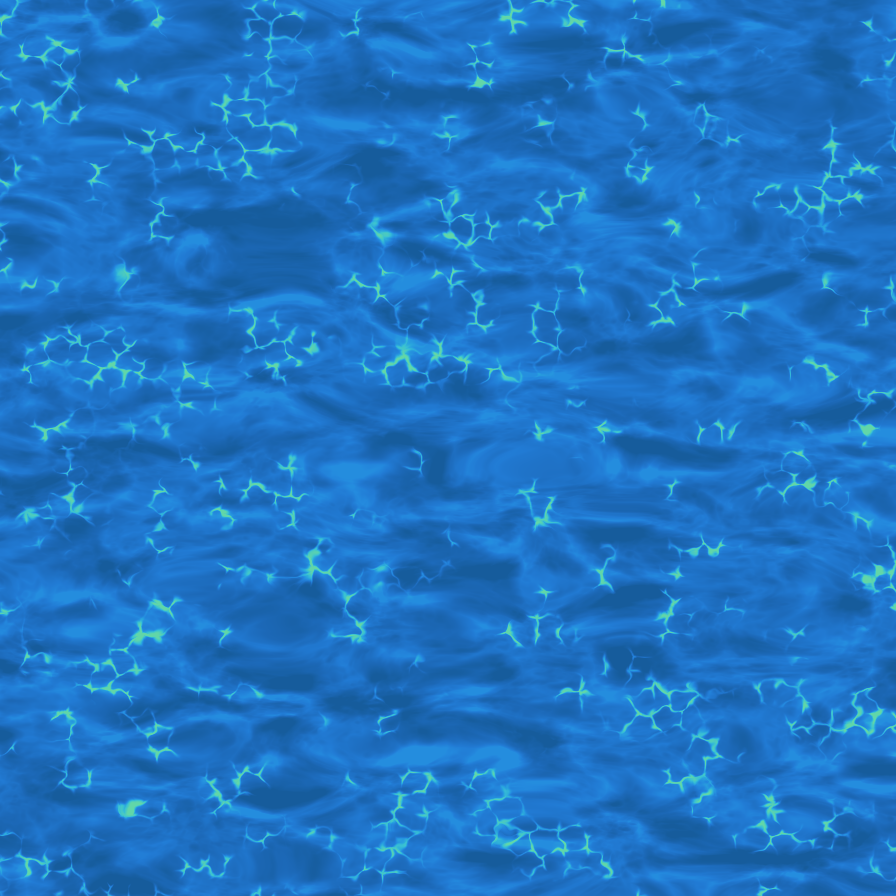
Reproduce this texture procedurally as a Shadertoy shader.

```glsl
// Rippled blue water with short branching glints of cyan light.

const vec2  WAVE_SCALE    = vec2(13.0, 28.0);  // waves are wider than tall
const float WAVE_WARP     = 0.9;
const float WAVE_MEAN     = 0.54;
const float HEIGHT_GAIN   = 6.8;
const float SLOPE_GAIN    = 5.3;
const vec2  LIGHT_OFFSET  = vec2(0.12, 0.45);
const float WAVE_LIMIT    = 1.9;
const vec2  PATCH_SCALE   = vec2(4.0, 7.0);
const float PATCH_GAIN    = 0.8;

const vec2  GLINT_SCALE   = vec2(40.0, 44.0);
const float GLINT_WARP    = 0.4;
const float GLINT_WIDTH   = 0.23;
const float GLINT_REACH   = 0.62;              // arm length from a junction
const float GLINT_GAIN    = 4.2;
const float HALO_GAIN     = 0.7;

// Colour ramp from deep water to the hottest glint
const int STOPS = 7;
const float TONE[STOPS] = float[](-2.4, -0.45, 1.05, 1.8, 2.7, 3.6, 5.2);
const vec3 COLOUR[STOPS] = vec3[](
    vec3(0.085, 0.36, 0.61),
    vec3(0.11, 0.41, 0.72),
    vec3(0.13, 0.48, 0.83),
    vec3(0.14, 0.54, 0.87),
    vec3(0.16, 0.64, 0.87),
    vec3(0.22, 0.75, 0.83),
    vec3(0.38, 0.84, 0.66));

vec2 hash22(vec2 p) {
    vec3 h = fract(p.xyx * vec3(0.1031, 0.1030, 0.0973));
    h += dot(h, h.yzx + 33.33);
    return fract((h.xx + h.yz) * h.zy);
}

float noise(vec2 p) {
    vec2 cell = floor(p), f = fract(p);
    f = f * f * (3.0 - 2.0 * f);
    vec2 e = vec2(0.0, 1.0);
    return mix(mix(hash22(cell).x, hash22(cell + e.yx).x, f.x),
               mix(hash22(cell + e.xy).x, hash22(cell + e.yy).x, f.x), f.y);
}

vec2 warp(vec2 p) {
    return vec2(noise(p + 71.3), noise(p + 138.7)) - 0.5;
}

// Sum of half smooth, half ridged octaves
float waveHeight(vec2 p) {
    const mat2 TURN = mat2(1.6, 1.2, -1.2, 1.6);
    float sum = 0.0, amplitude = 0.5;
    for (int i = 0; i < 4; i++) {
        float n = noise(p);
        sum += amplitude * mix(n, 1.0 - abs(2.0 * n - 1.0), 0.5);
        p = TURN * p + 17.7;
        amplitude *= 0.5;
    }
    return sum;
}

// Distances to the three nearest cell points, in order
vec3 nearestThree(vec2 p) {
    vec2 cell = floor(p);
    vec3 d = vec3(9.0);
    for (int y = -2; y <= 2; y++)
    for (int x = -2; x <= 2; x++) {
        vec2 c = cell + vec2(x, y);
        float r = length(c + hash22(c + 211.0) - p);
        if (r < d.x) d = vec3(r, d.xy);
        else if (r < d.y) d = vec3(d.x, r, d.y);
        else d.z = min(d.z, r);
    }
    return d;
}

float waveTone(vec2 uv) {
    vec2 p = uv * WAVE_SCALE + 40.0;
    p += WAVE_WARP * warp(p * 0.8);
    float height = waveHeight(p);
    float slope = height - waveHeight(p + LIGHT_OFFSET);
    float tone = HEIGHT_GAIN * (height - WAVE_MEAN) + SLOPE_GAIN * slope;
    tone += PATCH_GAIN * (noise(uv * PATCH_SCALE + 9.0) - 0.5);
    return min(tone, WAVE_LIMIT);
}

// Thin arms along cell borders, kept near some junctions only
float glintTone(vec2 uv) {
    vec2 p = uv * GLINT_SCALE + 20.0;
    float mask = smoothstep(0.52, 0.82, noise(p * 0.7 + 55.0));
    p += GLINT_WARP * warp(p * 2.3);
    vec3 d = nearestThree(p);
    float border = d.y - d.x, junction = d.z - d.x;
    float arm = 1.0 - smoothstep(0.0, GLINT_WIDTH, border);
    float reach = 1.0 - smoothstep(0.12, GLINT_REACH, junction);
    float halo = 1.0 - smoothstep(0.0, 0.8, junction);
    return mask * (GLINT_GAIN * arm * reach + HALO_GAIN * halo);
}

vec3 ramp(float tone) {
    vec3 colour = COLOUR[0];
    for (int i = 1; i < STOPS; i++) {
        float t = (tone - TONE[i - 1]) / (TONE[i] - TONE[i - 1]);
        colour = mix(colour, COLOUR[i], clamp(t, 0.0, 1.0));
    }
    return colour;
}

void mainImage(out vec4 fragColor, in vec2 fragCoord) {
    vec2 uv = fragCoord / iResolution.y;
    fragColor = vec4(ramp(waveTone(uv) + glintTone(uv)), 1.0);
}
```
